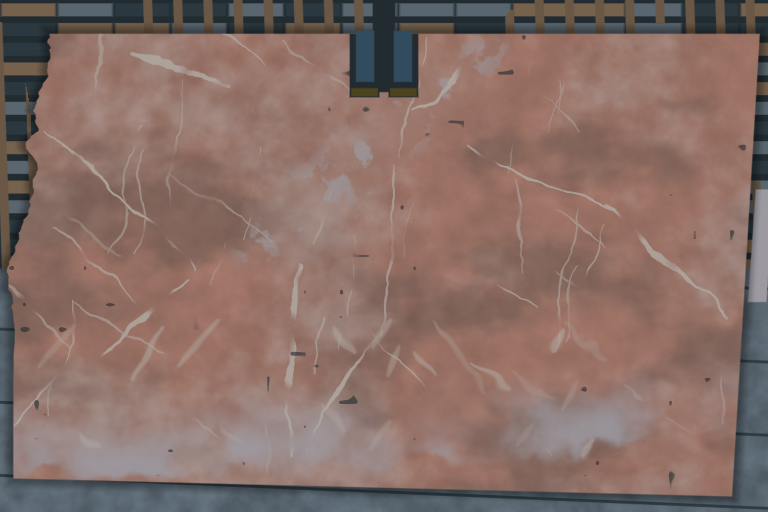
Write a WebGL 2 fragment shader that draws this texture.

```glsl
#version 300 es
precision highp float;
// A slab of rose marble held by a dark clamp in a stone yard.
// Layered value noise tints the stone; warped, tapered segments form its
// veins; hashed boxes and paving fill the space around the slab.
uniform vec2 u_resolution;
out vec4 fragColor;

const vec3 ROSE = vec3(0.61, 0.445, 0.395);
const vec3 BLUSH = vec3(0.61, 0.53, 0.505);
const vec3 RUST = vec3(0.47, 0.37, 0.335);
const vec3 CALCITE = vec3(0.68, 0.65, 0.62);
const vec3 MIST = vec3(0.61, 0.60, 0.63);
const vec3 STEEL = vec3(0.35, 0.40, 0.44);
const vec3 SHADOW = vec3(0.13, 0.17, 0.19);
const vec3 TIMBER = vec3(0.46, 0.38, 0.30);
const float VEIN_WIDTH = 0.0019;
const float VEIN_WARP = 0.035;
const int FINE_VEINS = 38;
const int SHARDS = 20;

float hash(vec2 p) {
  vec3 q = fract(vec3(p.xyx) * 0.1031);
  q += dot(q, q.yzx + 33.33);
  return fract((q.x + q.y) * q.z);
}

float noise(vec2 p) {
  vec2 i = floor(p), f = fract(p);
  f = f * f * (3.0 - 2.0 * f);
  return mix(mix(hash(i), hash(i + vec2(1, 0)), f.x),
             mix(hash(i + vec2(0, 1)), hash(i + vec2(1, 1)), f.x), f.y);
}

float fbm(vec2 p) {
  float sum = 0.0, gain = 0.5;
  for (int i = 0; i < 5; i++) {
    sum += gain * noise(p);
    p = mat2(1.6, 1.2, -1.2, 1.6) * p + 17.3;
    gain *= 0.5;
  }
  return sum;
}

// Coverage of a segment that narrows towards both ends.
float streak(vec2 p, vec2 a, vec2 b, float width, float soft) {
  vec2 ab = b - a;
  float t = clamp(dot(p - a, ab) / dot(ab, ab), 0.0, 1.0);
  float w = width * (0.35 + 2.6 * t * (1.0 - t));
  return 1.0 - smoothstep(w - soft * 0.5, w + soft, length(p - a - ab * t));
}

float box(vec2 p, vec2 center, vec2 halfSize, float soft) {
  vec2 d = abs(p - center) - halfSize;
  return 1.0 - smoothstep(-soft, soft, max(d.x, d.y));
}

// Veins: a few long fractures, then scattered fine ones in two directions.
float veins(vec2 p, float px) {
  vec2 warp = vec2(fbm(p * 9.0), fbm(p * 9.0 + 41.0)) - 0.48;
  vec2 q = p + warp * VEIN_WARP * 1.6;
  float w = VEIN_WIDTH * (0.4 + 1.8 * noise(p * 16.0));
  float v = streak(q, vec2(0.59, 0.48), vec2(0.56, 0.12), w * 1.9, px);
  v = max(v, streak(q, vec2(0.77, 0.68), vec2(0.75, 0.36), w, px) * 0.8);
  v = max(v, streak(q, vec2(0.75, 0.36), vec2(0.60, 0.13), w * 1.5, px));
  v = max(v, streak(q, vec2(0.92, 0.72), vec2(1.19, 0.58), w * 1.2, px));
  v = max(v, streak(q, vec2(1.18, 0.59), vec2(1.43, 0.38), w * 1.7, px));
  v = max(v, streak(q, vec2(0.09, 0.74), vec2(0.39, 0.48), w, px));
  v = max(v, streak(q, vec2(0.03, 0.18), vec2(0.38, 0.46), w * 1.5, px));
  v = max(v, streak(q, vec2(0.26, 0.90), vec2(0.46, 0.83), w * 2.3, px));
  v = max(v, streak(q, vec2(0.81, 0.78), vec2(0.97, 0.90), w * 2.4, px));
  for (int i = 0; i < FINE_VEINS; i++) {
    float k = float(i) + 1.0;
    vec2 c = vec2(hash(vec2(k, 3.1)) * 1.42 + 0.04, hash(vec2(k, 8.7)) * 0.86 + 0.06);
    float turn = hash(vec2(k, 5.3));
    float angle = turn > 0.5 ? 1.0 + turn * 0.6 : -0.85 + turn * 0.7;
    vec2 arm = vec2(cos(angle), sin(angle)) * (0.03 + 0.10 * hash(vec2(k, 9.9)));
    v = max(v, streak(q, c - arm, c + arm, w * 0.75, px) * (0.35 + 0.5 * hash(vec2(k, 2.2))));
  }
  return v * smoothstep(0.15, 0.5, noise(p * 22.0 + 5.0));
}

// Wide, faint pale blades low in the slab.
float shards(vec2 p, float px) {
  float s = 0.0;
  vec2 q = p + 0.015 * (noise(p * 30.0) - 0.5);
  for (int i = 0; i < SHARDS; i++) {
    float k = float(i) + 60.0;
    vec2 c = vec2(0.1 + 1.15 * hash(vec2(k, 1.7)), 0.12 + 0.24 * hash(vec2(k, 6.1)));
    float angle = (hash(vec2(k, 4.4)) > 0.4 ? -1.0 : 0.85) + 0.4 * hash(vec2(k, 7.2));
    vec2 arm = vec2(cos(angle), sin(angle)) * (0.02 + 0.045 * hash(vec2(k, 2.9)));
    s = max(s, streak(q, c - arm, c + arm, 0.005, px * 2.5) * (0.2 + 0.4 * hash(vec2(k, 5.5))));
  }
  return s;
}

vec3 marble(vec2 p, float px) {
  float cloud = fbm(p * vec2(3.2, 4.5) + 3.0), grain = fbm(p * 26.0);
  vec3 c = mix(ROSE, BLUSH, 0.85 * smoothstep(0.44, 0.70, cloud * 0.75 + grain * 0.25));
  c = mix(c, RUST, 0.75 * smoothstep(0.50, 0.72, fbm(p * vec2(4.0, 7.0) + 29.0)));
  c *= 0.90 + 0.20 * grain;
  // Misty band with a ragged lower edge.
  float rise = p.y - 0.06 - 0.045 * p.x * p.x + 0.09 * (fbm(p * 11.0) - 0.48);
  float band = smoothstep(0.0, 0.025, rise) * (1.0 - smoothstep(0.03, 0.19, rise));
  c = mix(c, MIST, band * smoothstep(0.25, 0.65, fbm(p * 6.0 + 9.0)) * 0.9);
  // Broken, greyish fragments along the main diagonal.
  float diagonal = streak(p, vec2(0.95, 0.90), vec2(0.50, 0.52), 0.03, 0.07);
  c = mix(c, MIST, diagonal * smoothstep(0.56, 0.66, fbm(p * 24.0 + 7.0)) * 0.85);
  c = mix(c, BLUSH, diagonal * 0.25);
  c = mix(c, CALCITE, shards(p, px));
  c = mix(c, CALCITE, veins(p, px) * 0.9);
  return mix(c, SHADOW, 0.6 * smoothstep(0.93, 0.97, noise(p * 42.0)) * step(0.62, noise(p * 5.0)));
}

// Yard: stacked crates and steel above, paving below.
vec3 yard(vec2 p, float px) {
  vec2 cell = p * vec2(9.0, 26.0), id = floor(cell), f = fract(cell);
  float pick = hash(id + 12.0);
  vec3 item = pick < 0.3 ? TIMBER : (pick < 0.6 ? STEEL : SHADOW * 1.3);
  vec3 back = mix(SHADOW, item, box(f, vec2(0.5), vec2(0.48, 0.33), px * 20.0));
  float post = abs(fract(p.x * 17.0 + p.y * 0.6) - 0.5);
  back = mix(back, TIMBER * 0.9, (1.0 - smoothstep(0.12, 0.18, post)) * step(0.55, noise(p * vec2(7.0, 4.0))));
  vec3 stone = STEEL * (0.8 + 0.4 * fbm(p * 30.0));
  float joint = abs(fract(p.y * 7.0 + p.x * 0.3) - 0.5);
  stone = mix(SHADOW * 1.4, stone, smoothstep(0.01, 0.03, joint));
  vec3 c = mix(stone, back, smoothstep(0.47, 0.48, p.y));
  return mix(c, MIST, box(p, vec2(1.485 + 0.07 * (p.y - 0.5), 0.52), vec2(0.018, 0.11), px));
}

void main() {
  float px = 1.0 / u_resolution.y;
  vec2 p = gl_FragCoord.xy * px;
  p.x += 0.5 * (1.5 - u_resolution.x * px);
  // Slab outline: three sawn sides and one broken side.
  float chips = (fbm(vec2(p.y * 15.0, 2.0)) - 0.48) * 0.09 * smoothstep(0.25, 0.55, p.y);
  float left = p.x - 0.026 - 0.075 * smoothstep(0.5, 0.95, p.y) - chips;
  float right = 1.428 + 0.06 * p.y - p.x;
  float edge = min(min(left, right), min(0.934 - p.y, p.y - 0.066 + 0.025 * p.x));
  vec3 c = yard(p, px) * (0.65 + 0.35 * smoothstep(0.0, 0.025, -edge));
  c = mix(c, marble(p, px), smoothstep(-px, px, edge));
  // Clamp: two padded jaws with a dull yellow foot and a dark spine.
  vec2 jaw = vec2(abs(p.x - 0.75), p.y);
  c = mix(c, SHADOW, box(jaw, vec2(0.0, 0.92), vec2(0.022, 0.10), px));
  c = mix(c, SHADOW, box(jaw, vec2(0.038, 0.872), vec2(0.029, 0.062), px));
  c = mix(c, STEEL * vec3(0.55, 0.75, 0.85), box(jaw, vec2(0.037, 0.89), vec2(0.018, 0.05), px));
  c = mix(c, TIMBER * vec3(0.65, 0.7, 0.4), box(jaw, vec2(0.038, 0.82), vec2(0.026, 0.008), px));
  fragColor = vec4(c, 1.0);
}
```
